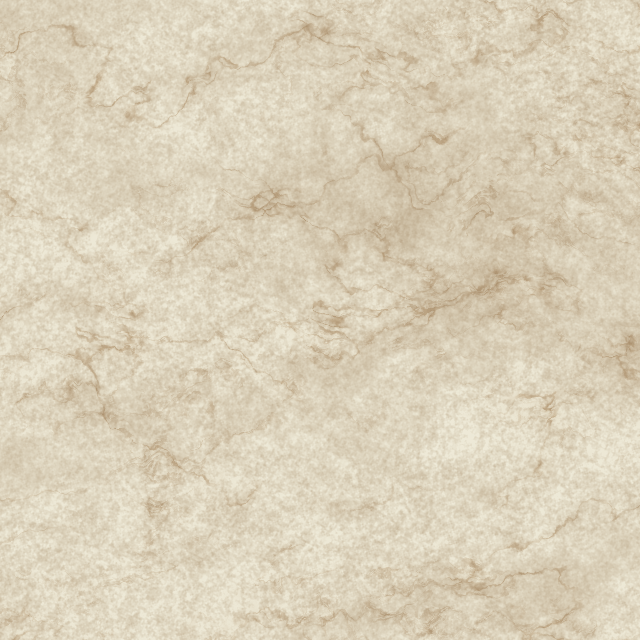
Give the GLSL for this texture, as a three.js fragment shader.

```glsl
// Cream marble with drifting clouds, crisp speckle and thin jagged brown veins.
varying vec2 vUv;

float hash(vec2 p) {
  return fract(sin(dot(p, vec2(127.1, 311.7))) * 43758.5453);
}

float noise(vec2 p) {
  vec2 cell = floor(p);
  vec2 f = fract(p);
  f = f * f * (3.0 - 2.0 * f);
  float low = mix(hash(cell), hash(cell + vec2(1.0, 0.0)), f.x);
  float high = mix(hash(cell + vec2(0.0, 1.0)), hash(cell + vec2(1.0, 1.0)), f.x);
  return mix(low, high, f.y);
}

// Layered noise centred on zero, turned at each octave to hide the lattice
float fbm(vec2 p) {
  float sum = 0.0;
  float amplitude = 0.5;
  for (int i = 0; i < 6; i++) {
    sum += amplitude * (noise(p) - 0.5);
    p = mat2(0.8, 0.6, -0.6, 0.8) * p * 2.03 + 17.3;
    amplitude *= 0.52;
  }
  return sum;
}

vec2 rotate(vec2 p, float angle) {
  float c = cos(angle);
  float s = sin(angle);
  return vec2(c * p.x + s * p.y, c * p.y - s * p.x);
}

// Line of even width along the zero contour of a noise field, with a faint halo
float vein(vec2 p, float width) {
  float f = fbm(p);
  vec2 slope = vec2(fbm(p + vec2(0.03, 0.0)), fbm(p + vec2(0.0, 0.03))) - f;
  float d = abs(f) / (length(slope) / 0.03 + 0.25);
  float core = 1.0 - smoothstep(0.0, width, d);
  return 0.72 * core + 0.28 * exp(-d / (width * 3.0));
}

// Cloudy region where a group of veins shows
float region(vec2 p, float start) {
  return smoothstep(start, start + 0.16, fbm(p));
}

void main() {
  vec2 uv = vUv;
  vec2 warp = vec2(fbm(uv * 4.0 + 3.1), fbm(uv * 4.0 + 41.7));
  vec2 jitter = vec2(fbm(uv * 34.0 + 9.2), fbm(uv * 34.0 + 63.5));
  vec2 p = uv + 0.1 * warp + 0.035 * jitter;

  // Broad clouds and wisps, lying more across than up
  float clouds = fbm(p * vec2(2.6, 4.2) + 5.7);
  float wisps = fbm(rotate(p, 0.3) * vec2(5.0, 13.0) + 27.0);
  float mottle = fbm(uv * vec2(34.0, 42.0) + 3.0 * warp + 71.0);

  // Speckle, strongest inside the pale patches
  float pale = smoothstep(-0.14, 0.14, clouds + 0.5 * wisps);
  float grain = noise(uv * 150.0) + noise(rotate(uv, 0.6) * 240.0 + 7.0)
    + noise(rotate(uv, 1.1) * 390.0 + 31.0) - 1.5;

  // Long veins that rise or fall gently, fading in and out
  float rising = vein(rotate(p, 0.4) * vec2(1.8, 4.6) + 12.4, 0.012)
    * region(uv * 3.2 + 88.0, -0.12);
  float falling = vein(rotate(p, -0.4) * vec2(1.8, 4.6) + 54.8, 0.011)
    * region(uv * 3.6 + 33.0, -0.05);

  // Short crackled veins gathered in clusters
  float cluster = region(uv * vec2(3.0, 4.6) + 140.0, -0.06);
  float crackle = vein(p * vec2(7.0, 12.0) + 95.0, 0.028) * cluster;
  float threads = vein(rotate(p, 0.2) * vec2(6.0, 16.0) + 201.0, 0.034)
    * region(uv * 4.0 + 160.0, -0.06);
  float hairs = vein(p * vec2(17.0, 24.0) + 310.0, 0.05)
    * region(uv * vec2(4.0, 5.5) + 230.0, -0.04);

  float veins = 0.85 * rising + 0.75 * falling + 0.65 * crackle
    + 0.55 * threads + 0.4 * hairs;
  veins = min(veins, 1.1) * (0.25 + 1.2 * noise(uv * 55.0 + 19.0));

  // Stone tone from tan to ivory
  float tone = 0.72 + 0.9 * clouds + 0.55 * wisps + 0.75 * mottle;
  tone += grain * mix(0.34, 0.5, pale);
  tone -= 0.12 * cluster * (0.5 + 2.0 * max(-wisps, 0.0));
  vec3 tan_stone = vec3(0.785, 0.724, 0.618);
  vec3 ivory = vec3(0.907, 0.882, 0.805);
  vec3 color = mix(tan_stone, ivory, clamp(tone, -0.15, 1.2));

  // Rusty stain of the veins, darkening the speckle beneath
  vec3 stain = vec3(0.84, 0.765, 0.68);
  color *= mix(vec3(1.0), stain, min(0.85 * veins, 1.0));

  gl_FragColor = vec4(color, 1.0);
}
```
